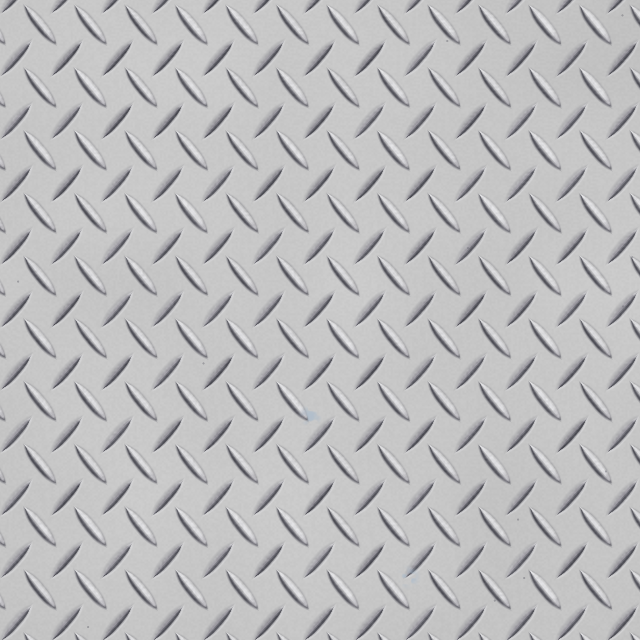
Give the GLSL for this texture, as a three.js fragment shader.

```glsl
varying vec2 vUv;

const vec2 REPEATS = vec2(12.67, 10.2);
const vec2 FALLING_OFFSET = vec2(0.80, 0.805);
const vec2 RISING_OFFSET = vec2(0.325, 0.27);
const vec2 FALLING_AXIS = vec2(0.63, -0.777);
const vec2 RISING_AXIS = vec2(0.654, 0.757);
const vec2 FALLING_SIZE = vec2(0.0385, 0.0082);  // half length, half width
const vec2 RISING_SIZE = vec2(0.0350, 0.0066);
const float BLUNTNESS = 2.8;
const float SOFT = 0.0014;
const float JITTER = 0.0006;
const float GRAIN = 0.022;
const float SMUDGE_CELLS = 7.0;
const float SPECK_CELLS = 24.0;

const vec3 PLATE = vec3(0.78, 0.78, 0.78);
const vec3 HIGHLIGHT = vec3(0.86, 0.86, 0.87);
const vec3 MID_GREY = vec3(0.68, 0.68, 0.69);
const vec3 FLANK = vec3(0.60, 0.59, 0.62);
const vec3 SHADE = vec3(0.45, 0.45, 0.48);
const vec3 DARK = vec3(0.33, 0.33, 0.36);
const vec3 BLUE_STAIN = vec3(0.66, 0.73, 0.80);

float hash(vec2 p) {
  return fract(sin(dot(p, vec2(127.1, 311.7))) * 43758.5453);
}

float noise(vec2 p) {
  vec2 i = floor(p);
  vec2 f = fract(p);
  f = f * f * (3.0 - 2.0 * f);
  return mix(mix(hash(i), hash(i + vec2(1.0, 0.0)), f.x),
             mix(hash(i + vec2(0.0, 1.0)), hash(i + 1.0), f.x), f.y);
}

// Returns (along, across, signed distance, random) for the nearest lens-shaped bar.
// Along runs -1 to 1 tip to tip; across runs -1 to 1 edge to edge, positive on the right.
vec4 lensBar(vec2 uv, vec2 offset, vec2 axis, vec2 size) {
  vec2 grid = uv * REPEATS - offset + 0.5;
  vec2 id = floor(grid);
  float random = hash(id + offset * 10.0);
  vec2 p = (fract(grid) - 0.5) / REPEATS;
  p += JITTER * (vec2(random, hash(id + 37.0)) - 0.5);
  vec2 rightNormal = vec2(abs(axis.y), -axis.x * sign(axis.y));
  float along = dot(p, axis) / size.x;
  float v = dot(p, rightNormal);
  float width = size.y * mix(0.95, 1.05, random);
  float t = max(abs(along), 0.001);
  float edge = width * (1.0 - pow(t, BLUNTNESS));
  float slope = BLUNTNESS * width * pow(t, BLUNTNESS - 1.0) / size.x;
  float d = (abs(v) - edge) / sqrt(1.0 + slope * slope);
  return vec4(along, clamp(v / max(edge, 0.002), -1.5, 1.5), d, random);
}

float inside(float d) {
  return 1.0 - smoothstep(-SOFT, SOFT, d);
}

// Soft band outside a bar, limited to one side
float rim(vec4 bar, float side, float reach) {
  return (1.0 - smoothstep(0.0, reach, bar.z)) * smoothstep(0.0, 0.8, bar.y * side);
}

vec3 fallingColor(vec4 bar) {
  vec3 c = mix(DARK, SHADE, smoothstep(-0.75, -0.45, bar.y));
  c = mix(c, MID_GREY, smoothstep(-0.55, -0.25, bar.y));
  c = mix(c, HIGHLIGHT, smoothstep(-0.3, 0.05, bar.y));
  c = mix(c, PLATE, smoothstep(0.4, 0.8, bar.y));
  c = mix(c, MID_GREY, smoothstep(0.7, 1.0, bar.y));
  c = mix(c, FLANK, 0.5 * smoothstep(0.35, 0.85, bar.x));
  return mix(c, DARK, 0.75 * smoothstep(0.8, 0.97, bar.x));
}

vec3 risingColor(vec4 bar) {
  vec3 c = mix(MID_GREY, FLANK, smoothstep(-0.9, -0.2, bar.y));
  c = mix(c, SHADE, smoothstep(-0.2, 0.1, bar.y));
  c = mix(c, DARK, smoothstep(0.1, 0.35, bar.y));
  c = mix(c, MID_GREY, smoothstep(0.55, 0.9, bar.y));
  return mix(c, HIGHLIGHT, 0.6 * smoothstep(0.72, 0.95, bar.x));
}

void main() {
  // Plate with slow tonal drift
  vec3 color = PLATE + 0.025 * (noise(vUv * 4.0) - 0.5);
  color += 0.012 * (0.5 - vUv.x) + 0.02 * (noise(vUv * 9.0) - 0.5);

  // Raised bars and their rims
  vec4 falling = lensBar(vUv, FALLING_OFFSET, FALLING_AXIS, FALLING_SIZE);
  vec4 rising = lensBar(vUv, RISING_OFFSET, RISING_AXIS, RISING_SIZE);
  color = mix(color, SHADE, 0.6 * rim(falling, -1.0, 0.0035));
  color = mix(color, MID_GREY, 0.5 * rim(falling, 1.0, 0.003));
  color = mix(color, MID_GREY, 0.7 * rim(rising, -1.0, 0.005));
  color = mix(color, HIGHLIGHT, 0.7 * rim(rising, 1.0, 0.004));
  float fallingMask = inside(falling.z);
  float risingMask = inside(rising.z);
  color = mix(color, fallingColor(falling) + 0.03 * (falling.w - 0.5), fallingMask);
  color = mix(color, risingColor(rising) + 0.06 * (rising.w - 0.5), risingMask);

  // Fine grain, rougher on the bars
  float roughness = GRAIN * (1.0 + 1.8 * max(fallingMask, risingMask));
  color += roughness * (noise(vUv * 330.0) - 0.5);

  // Sparse blue stains
  vec2 cell = floor(vUv * SMUDGE_CELLS);
  vec2 q = fract(vUv * SMUDGE_CELLS) - 0.5;
  q -= 0.4 * (vec2(hash(cell + 3.0), hash(cell + 8.0)) - 0.5);
  float stain = step(0.94, hash(cell + 5.0)) * (1.0 - smoothstep(0.02, 0.15, length(q)));
  color = mix(color, BLUE_STAIN, 0.7 * stain * smoothstep(0.35, 0.75, noise(vUv * 130.0)));

  // Tiny dark specks
  cell = floor(vUv * SPECK_CELLS);
  q = fract(vUv * SPECK_CELLS) - 0.2 - 0.6 * vec2(hash(cell), hash(cell + 19.0));
  float speck = step(0.98, hash(cell + 61.0)) * (1.0 - smoothstep(0.02, 0.06, length(q)));
  color = mix(color, SHADE, 0.5 * speck);

  gl_FragColor = vec4(color, 1.0);
}
```
